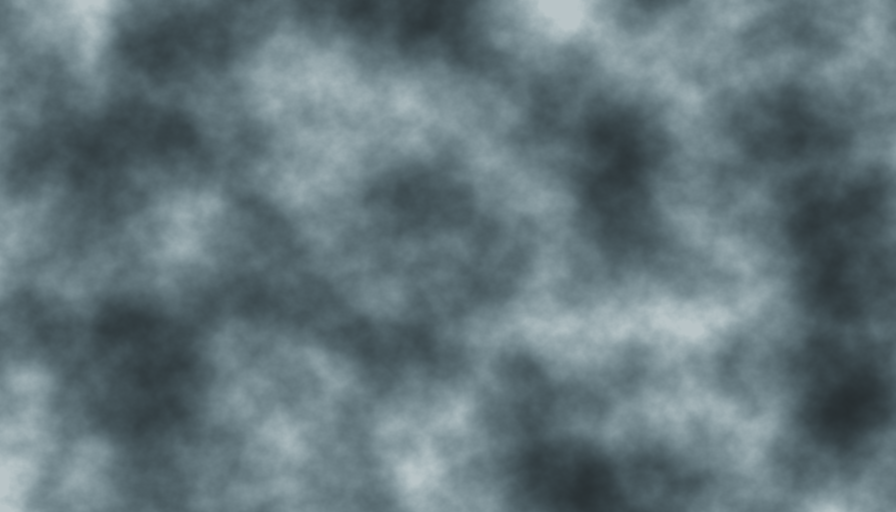
This texture is drawn by a Shadertoy shader. Its source:

```glsl
// Soft storm-grey clouds: rotated octaves of gradient noise are summed
// into a density, which a smooth curve turns from near-black slate
// through blue-grey to pale mist.

// Unit gradient at a lattice point, from an integer hash
vec2 latticeGradient(ivec2 cell) {
    uvec2 q = uvec2(cell) * uvec2(1597334673u, 3812015801u);
    uint h = (q.x ^ q.y) * 1597334673u;
    h = (h ^ (h >> 15)) * 2246822519u;
    h ^= h >> 13;
    float angle = 6.28318 * float(h & 65535u) / 65536.0;
    return vec2(cos(angle), sin(angle));
}

float gradientNoise(vec2 p) {
    vec2 base = floor(p);
    vec2 f = p - base;
    ivec2 cell = ivec2(base);
    vec2 fade = f * f * f * (f * (f * 6.0 - 15.0) + 10.0);
    float a = dot(latticeGradient(cell), f);
    float b = dot(latticeGradient(cell + ivec2(1, 0)), f - vec2(1.0, 0.0));
    float c = dot(latticeGradient(cell + ivec2(0, 1)), f - vec2(0.0, 1.0));
    float d = dot(latticeGradient(cell + ivec2(1, 1)), f - vec2(1.0));
    return mix(mix(a, b, fade.x), mix(c, d, fade.x), fade.y);
}

// Seven octaves, each turned so the lattices never line up
float cloudDensity(vec2 p) {
    mat2 turn = mat2(0.8, 0.6, -0.6, 0.8);
    float sum = 0.0;
    float amplitude = 1.0;
    for (int octave = 0; octave < 7; octave++) {
        sum += amplitude * gradientNoise(p);
        p = turn * p * 2.03 + vec2(17.3, 9.1);
        amplitude *= 0.5;
    }
    return sum;
}

// Quadratic curve through shadow, slate and mist
vec3 cloudColor(float t) {
    vec3 shadow = vec3(0.10, 0.11, 0.115);
    vec3 slate = vec3(0.36, 0.48, 0.5225);
    vec3 mist = vec3(0.72, 0.77, 0.78);
    return mix(mix(shadow, slate, t), mix(slate, mist, t), t);
}

void mainImage(out vec4 fragColor, in vec2 fragCoord) {
    vec2 uv = fragCoord / iResolution.y;
    float density = 0.75 * cloudDensity(uv * vec2(2.9, 3.2) + vec2(4.7, 2.3));

    // Lift the highlights and hold back the shadows
    float tone = 0.49 + density + 0.6 * density * density;
    fragColor = vec4(cloudColor(clamp(tone, 0.0, 1.0)), 1.0);
}
```
